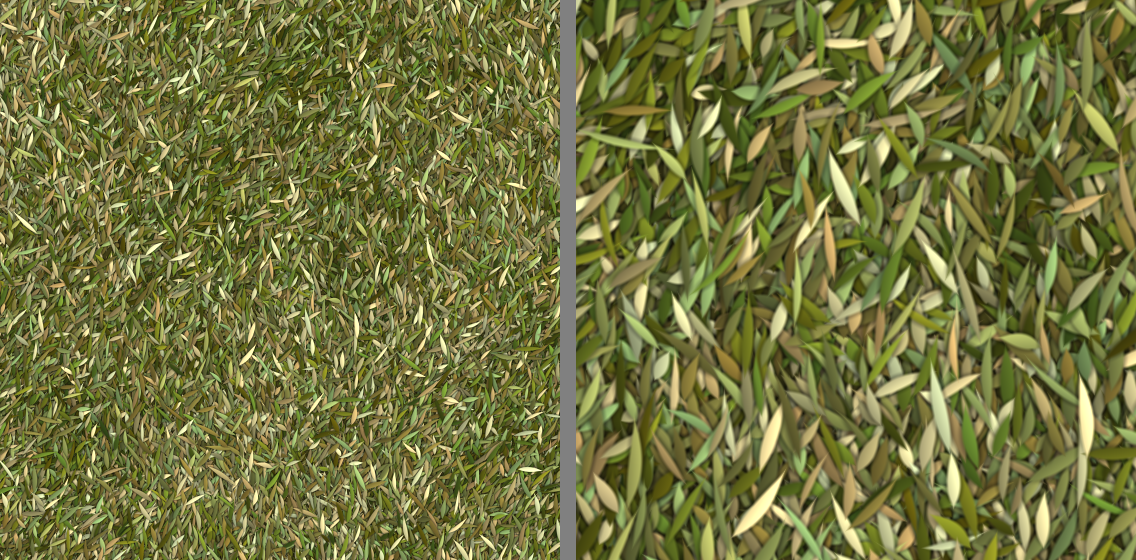
Left: the whole. Right: its middle third, enlarged.
This texture is drawn by a Shadertoy shader. Its source:

```glsl
// Dense, half-dry lawn seen from above: many layers of short tapered blades,
// one per jittered grid cell, composited from dark thatch up to lit tips.
// Layered sines form lush and dry patches and vary the lean of the grass.

const int   LAYERS       = 14;
const float CELLS_BOTTOM = 52.0;    // cells per canvas height, lowest layer
const float CELLS_TOP    = 29.0;    // same for the topmost layer
const vec2  HALF_LENGTH  = vec2(0.36, 0.80);      // range, in cells
const vec2  HALF_WIDTH   = vec2(0.0022, 0.0043);  // range, in canvas units
const float EDGE_SOFT    = 0.0013;
const float SHADOW_WIDTH = 0.0035;
const float SHADOW_DEPTH = 0.30;
const float TILT_SPREAD  = 1.15;    // radians either side of upright
const float BRIGHTNESS   = 1.06;

const vec3 THATCH     = vec3(0.25, 0.24, 0.09);
const vec3 DEEP_GREEN = vec3(0.27, 0.30, 0.07);
const vec3 LEAF_GREEN = vec3(0.40, 0.46, 0.13);
const vec3 SEA_GREEN  = vec3(0.52, 0.58, 0.33);
const vec3 OLIVE      = vec3(0.43, 0.41, 0.20);
const vec3 STRAW      = vec3(0.61, 0.55, 0.36);
const vec3 PALE_STRAW = vec3(0.76, 0.74, 0.54);

vec4 hash4(vec3 p) {
    vec4 q = fract(p.xyzx * vec4(0.1031, 0.1030, 0.0973, 0.1099));
    q += dot(q, q.wzxy + 33.33);
    return fract((q.xxyz + q.yzzw) * q.zywx);
}

// Slow variation, about -1 (lush) to 1 (dry)
float dryness(vec2 p) {
    vec2 q = p + 0.06 * sin(p.yx * vec2(11.0, 9.0) + vec2(1.0, 4.0));
    float broad = sin(q.x * 5.0 - 0.9) * sin(q.y * 5.6 + 0.2);
    float mid   = sin(q.x * 13.0 + q.y * 6.0 + 2.0) * sin(q.y * 15.0 - q.x * 5.0);
    float fine  = sin(q.x * 31.0 - q.y * 17.0) * sin(q.y * 29.0 + q.x * 11.0);
    return 0.5 * broad + 0.35 * mid + 0.25 * fine;
}

// Picks a colour from greenest (0) to driest (1) by area share
vec3 grassColor(float pick) {
    if (pick < 0.13) return DEEP_GREEN;
    if (pick < 0.28) return LEAF_GREEN;
    if (pick < 0.48) return SEA_GREEN;
    if (pick < 0.73) return OLIVE;
    if (pick < 0.87) return STRAW;
    return PALE_STRAW;
}

// Blends the blade of one cell over the colour below it
vec3 drawBlade(vec3 below, vec2 p, vec2 cell, float cellSize, float layer, float soft) {
    vec4 shape = hash4(vec3(cell, layer));
    vec4 tone  = hash4(vec3(cell + 71.0, layer + 19.0));
    vec2 root  = (cell + shape.xy) * cellSize;

    // Tilt clusters around upright, with a lean that drifts across the lawn
    float lean = 0.22 + 0.30 * sin(root.x * 7.0 + 2.0 * sin(root.y * 6.0));
    float tilt = lean + TILT_SPREAD * (shape.z + tone.w - 1.0) * 1.3;
    vec2 along = vec2(sin(tilt), cos(tilt));
    vec2 d = p - root;

    float halfLength = cellSize * mix(HALF_LENGTH.x, HALF_LENGTH.y, shape.w);
    float halfWidth = mix(HALF_WIDTH.x, HALF_WIDTH.y, tone.z);
    float t = dot(d, along) / halfLength;
    if (abs(t) > 1.25) return below;
    float bend = (tone.y - 0.5) * 0.25 * halfLength;
    float side = dot(d, vec2(along.y, -along.x)) + bend * (t * t - 0.4);
    float width = halfWidth * (1.0 - t * t) * (1.0 - 0.25 * t);
    float edge = abs(side) - width;
    if (edge > SHADOW_WIDTH) return below;

    // Soft contact shadow on the grass underneath
    float shade = smoothstep(SHADOW_WIDTH, 0.0, edge) * smoothstep(1.1, 0.6, abs(t));
    below *= 1.0 - SHADOW_DEPTH * shade;

    float cover = smoothstep(soft, -soft, edge);
    float pick = pow(tone.x, exp(-0.8 * dryness(root)));
    vec3 color = grassColor(pick);

    // Individual warmth, brightness and light along and across the blade
    float warmth = fract(shape.z * 7.0 + tone.y * 5.0) - 0.5;
    color += warmth * vec3(0.10, -0.02, -0.06);
    float light = mix(0.76, 1.24, fract(tone.z * 13.0 + shape.x * 3.0));
    light *= 1.0 + 0.10 * t + 0.12 * clamp(side / halfWidth, -1.0, 1.0);
    light *= mix(0.90, 1.08, layer / float(LAYERS - 1));
    return mix(below, color * light * BRIGHTNESS, cover);
}

void mainImage(out vec4 fragColor, in vec2 fragCoord) {
    vec2 uv = fragCoord / iResolution.y;
    float soft = max(EDGE_SOFT, 0.7 / iResolution.y);
    vec3 color = THATCH;

    for (int i = 0; i < LAYERS; i++) {
        float layer = float(i);
        float height = layer / float(LAYERS - 1);
        float cellSize = 1.0 / mix(CELLS_BOTTOM, CELLS_TOP, height * height);
        vec2 home = floor(uv / cellSize);
        for (int y = -1; y <= 1; y++) {
            for (int x = -1; x <= 1; x++) {
                vec2 cell = home + vec2(x, y);
                color = drawBlade(color, uv, cell, cellSize, layer, soft);
            }
        }
    }
    fragColor = vec4(clamp(color, 0.0, 1.0), 1.0);
}
```
